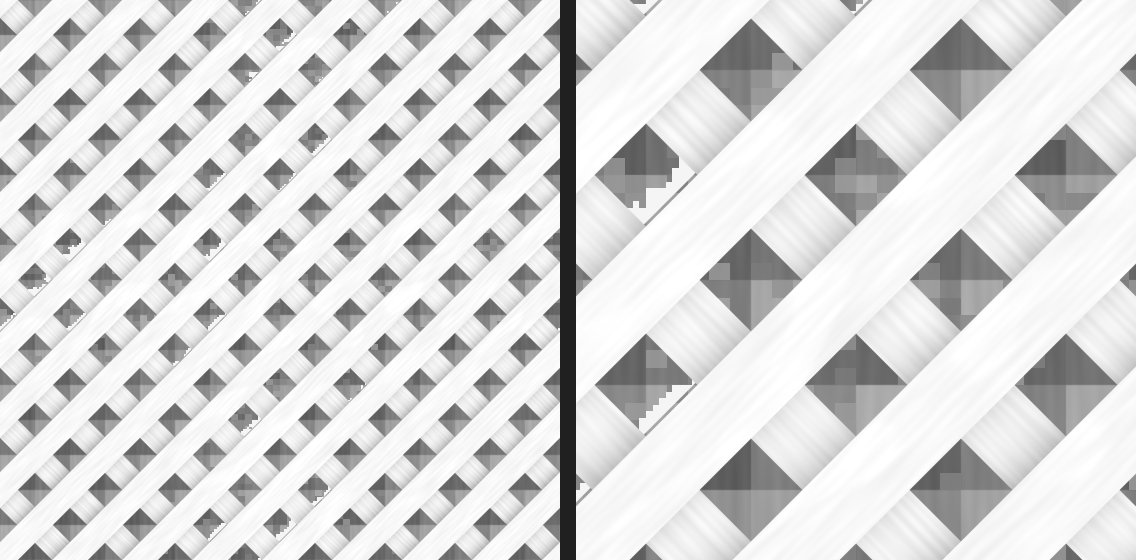
Left, the full canvas; right, a detail of the centre.
This pattern is drawn by a WebGL 2 fragment shader. Its source:

```glsl
#version 300 es
precision highp float;
// White diagonal lattice of crossed slats over grey four-facet openings, worn along a central cross.

uniform vec2 u_resolution;
out vec4 fragColor;

// Three random values in 0..1 for an integer lattice point
vec3 hash3(vec2 cell, float seed) {
    uvec3 v = uvec3(ivec3(vec3(cell, seed))) * 1664525u + 1013904223u;
    v.x += v.y * v.z; v.y += v.z * v.x; v.z += v.x * v.y;
    v ^= v >> 16u;
    v.x += v.y * v.z; v.y += v.z * v.x; v.z += v.x * v.y;
    return vec3(v >> 8u) / 16777216.0;
}

float gradientDot(vec2 corner, vec2 offset, vec2 period, float seed) {
    float angle = 6.28319 * hash3(mod(corner, period), seed).x;
    return dot(vec2(cos(angle), sin(angle)), offset);
}

// Gradient noise that wraps after a whole number of lattice steps
float noise(vec2 p, vec2 period, float seed) {
    vec2 i = floor(p), f = p - i;
    vec2 s = f * f * f * (f * (f * 6.0 - 15.0) + 10.0);
    vec2 e = vec2(1.0, 0.0);
    float low = mix(gradientDot(i, f, period, seed),
                    gradientDot(i + e.xy, f - e.xy, period, seed), s.x);
    float high = mix(gradientDot(i + e.yx, f - e.yx, period, seed),
                     gradientDot(i + e.xx, f - e.xx, period, seed), s.x);
    return mix(low, high, s.y);
}

// Noise stretched along one diagonal axis; the diagonals wrap after 8 units
float grain(vec2 diagonal, vec2 scale, float seed) {
    return noise(diagonal * scale, 8.0 * scale, seed);
}

// Four flat facets, darkest at upper left, with worn blocks and white chips
float opening(vec2 p, vec2 local, vec2 id, float wear, float pixel) {
    vec3 tint = hash3(id, 1.0) - 0.5;
    float right = smoothstep(-pixel, pixel, local.x);
    float top = smoothstep(-pixel, pixel, local.y);
    float upper = mix(0.40 + 0.07 * tint.x, 0.46 + 0.12 * tint.y, right);
    float lower = mix(0.53 + 0.08 * tint.z, 0.65 + 0.05 * tint.x, right);
    float tone = mix(lower, upper, top);
    tone += 0.05 * noise(p * vec2(20.0, 2.0), vec2(160.0, 16.0), 2.0);

    // Rectangular patches of shifted tone
    vec3 patchRand = hash3(mod(floor(p * vec2(10.0, 12.0)), vec2(80.0, 96.0)), 3.0);
    float patched = step(patchRand.x, 0.4 * wear);
    tone = mix(tone, 0.46 + 0.2 * patchRand.y, patched * 0.75);

    // Stepped chips that bite inward from the lower right edge
    vec2 block = floor(p * 32.0);
    vec2 blockLocal = local + (block + 0.5) / 32.0 - p;
    float ragged = noise(block / 4.0, vec2(64.0), 4.0) + 0.3 * hash3(mod(block, 256.0), 5.0).x;
    float depth = wear * (0.22 * hash3(id, 6.0).y - 0.04 + 0.16 * ragged);
    float bite = step(0.235 - depth, blockLocal.x - blockLocal.y) * step(0.03, depth);
    float rim = 1.0 - smoothstep(0.226 - pixel, 0.226 + pixel, local.x - local.y);
    float chipped = bite * rim * step(0.45, hash3(id, 7.0).z);
    return mix(tone, 0.96, chipped);
}

void main() {
    vec2 uv = gl_FragCoord.xy / u_resolution;
    vec2 p = uv * 8.0;
    float pixel = 8.0 / min(u_resolution.x, u_resolution.y);

    // x runs along the front slats, y along the back slats
    vec2 diagonal = vec2(p.x + p.y, p.x - p.y);
    vec2 middle = floor(diagonal) + 0.5;
    vec2 offset = diagonal - middle;
    vec2 center = 0.5 * vec2(middle.x + middle.y, middle.x - middle.y);
    vec2 id = mod(floor(center * 2.0 + 0.5), 16.0);

    // Wear fades out before the canvas border on each arm of the cross
    vec2 cell = id / 16.0 - vec2(0.49, 0.54);
    cell -= floor(cell + 0.5);
    vec2 arm = exp(-cell * cell * vec2(50.0, 75.0));
    float wear = max(arm.x, arm.y) * smoothstep(0.1, 0.6, hash3(id, 8.0).x);
    vec2 swell = 0.5 - 0.5 * cos(6.28319 * uv);
    float bright = pow(max(swell.x, swell.y), 3.0);

    // Back slats, shaded where the front slats cover them
    float across = clamp((offset.y + 0.245) / 0.49, 0.0, 1.0);
    float shade = 0.28 * pow(across, 3.0) + 0.12 * pow(1.0 - across, 4.0);
    float back = 0.975 - shade * (1.0 - 0.3 * bright);
    back += 0.06 * grain(diagonal, vec2(24.0, 1.0), 9.0);

    // Front slats, with fine fibres and broad pale brush strokes
    float front = 0.972 + 0.04 * grain(diagonal, vec2(2.0, 20.0), 10.0);
    front += 0.025 * grain(diagonal, vec2(1.0, 5.0), 11.0);
    float stroke = grain(diagonal, vec2(1.0, 3.0), 12.0);
    front += 0.02 * bright * smoothstep(0.0, 0.15, stroke);

    // Layer the slats over the openings
    vec2 cover = smoothstep(-pixel, pixel, abs(offset) - 0.245);
    float value = opening(p, p - center, id, wear, pixel);
    value = mix(value, back, cover.x);
    value = mix(value, front, cover.y);
    fragColor = vec4(vec3(clamp(value, 0.0, 1.0)), 1.0);
}
```
